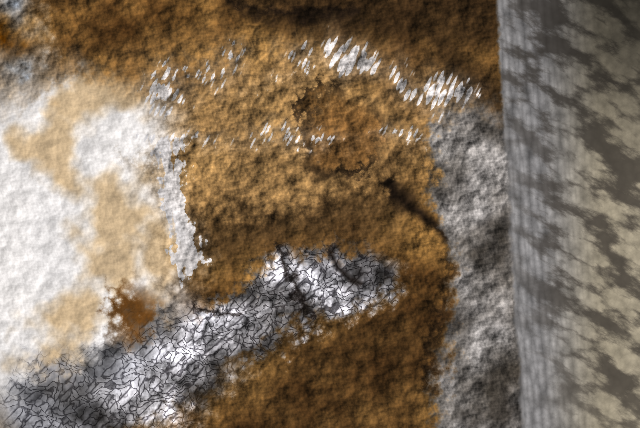
A Shadertoy shader for this texture:

```glsl
mat2 turn(float a) { return mat2(cos(a), sin(a), -sin(a), cos(a)); }

vec2 hash2(vec2 c) {
  return fract(sin(vec2(dot(c, vec2(127.1, 311.7)), dot(c, vec2(269.5, 183.3)))) * 43758.5);
}

// Distances to the two nearest feature points
vec2 cellular(vec2 p) {
  vec2 cell = floor(p), f = p - cell, d = vec2(8);
  for (int y = -1; y <= 1; y++)
    for (int x = -1; x <= 1; x++) {
      vec2 o = vec2(x, y);
      float r = length(o + hash2(cell + o) - f);
      d = r < d.x ? vec2(r, d.x) : vec2(d.x, min(d.y, r));
    }
  return d;
}

float cells(vec2 p) {
  float sum = 0.0, amp = 0.5;
  for (int i = 0; i < 5; i++, amp *= 0.5) {
    sum += amp * cellular(p).x;
    p = turn(0.7) * p * 2.1 + 3.7;
  }
  return sum;
}

float waves(vec2 p) {
  float sum = 0.0, amp = 0.5;
  for (int i = 0; i < 5; i++, amp *= 0.55) {
    sum += amp * sin(p.x + 1.6 * sin(p.y));
    p = turn(1.1) * p * 1.8 + 1.3;
  }
  return sum;
}

float blob(vec2 p, vec2 center, vec2 radius, float angle, float soft) {
  float d = length(turn(-angle) * (p - center) / radius);
  return 1.0 - smoothstep(1.0 - soft, 1.0 + soft, d);
}

// Soft segment from ends.xy to ends.zw
float tube(vec2 p, vec4 ends, float radius, float soft) {
  vec2 a = p - ends.xy, b = ends.zw - ends.xy;
  float d = length(a - b * clamp(dot(a, b) / dot(b, b), 0.0, 1.0));
  return 1.0 - smoothstep(radius - soft, radius + soft, d);
}

// Elongated chips, denser where coverage is high
float chisel(vec2 p, float lean, vec2 scale, float coverage) {
  float d = cellular(turn(lean) * p * scale).x;
  return smoothstep(-0.1, 0.15, coverage * 0.75 - d) * smoothstep(0.1, 0.4, coverage);
}

vec3 wallColor(vec2 p, float grain) {
  float streak = cellular(turn(-0.08) * p * vec2(75, 13)).x;
  float stain = cells(turn(0.5) * p * vec2(9, 20));
  float zone = max(blob(p, vec2(1.43, 0.38), vec2(0.2, 0.48), 0.15, 0.5),
    blob(p, vec2(1.33, 0.85), vec2(0.2, 0.25), 0.3, 0.5));
  vec3 c = mix(vec3(0.59, 0.58, 0.58), vec3(0.62, 0.58, 0.5), smoothstep(1.25, 1.42, p.x));
  c *= 1.22 - 0.4 * streak * smoothstep(1.5, 1.2, p.x) - 0.45 * grain;
  c = mix(c, vec3(0.24, 0.22, 0.2), 0.75 * zone * smoothstep(0.33, 0.58, stain));
  return c * (1.0 - 0.65 * smoothstep(0.5, 1.05, p.y) * smoothstep(1.15, 1.5, p.x));
}

void mainImage(out vec4 fragColor, in vec2 fragCoord) {
  vec2 p = fragCoord / iResolution.y;

  // Relief lit from the left, and a ragged domain for borders
  float height = cells(p * 9.0), grain = cells(p * 33.0);
  float relief = height - cells((p + vec2(-0.004, 0.003)) * 9.0);
  float patches = waves(p * 19.0);
  vec2 q = p + 0.028 * vec2(waves(p * 13.0), waves(p.yx * 15.0 + 4.0));
  q += (grain - 0.45) * vec2(0.08, -0.07);

  // Ochre rock with a pale middle and dark shelves
  float tone = 0.5 + 0.5 * waves(p * 11.0 + 2.0) - 1.2 * (height - 0.4);
  vec3 color = mix(vec3(0.27, 0.18, 0.09), vec3(0.53, 0.39, 0.21), clamp(tone, 0.0, 1.0));
  float pale = blob(q, vec2(0.6, 0.67), vec2(0.44, 0.22), 0.05, 0.5);
  color = mix(color, vec3(0.62, 0.49, 0.32), 0.7 * pale);
  float shade = blob(q, vec2(0.9, 1), vec2(0.42, 0.1), -0.12, 0.4);
  shade = max(shade, tube(q, vec4(1, 0.93, 1.15, 0.76), 0.05, 0.05));
  shade = max(shade, 0.7 * tube(q, vec4(0.47, 0.43, 0.92, 0.53), 0.05, 0.05));
  shade = max(shade, 0.45 * blob(q, vec2(0.82, 0.1), vec2(0.3, 0.24), 0.3, 0.5));
  color = mix(color, vec3(0.18, 0.13, 0.08), 0.8 * shade);

  // Bright lime surface with a rusty patch
  float lime = max(blob(q, vec2(0.06, 0.4), vec2(0.35, 0.41), 0.1, 0.25),
    blob(q, vec2(0.17, 0.7), vec2(0.22, 0.11), 0.0, 0.4));
  float warm = smoothstep(0.0, 0.8, waves(p * 14.0 + 5.0) + 1.6 * p.x - 0.1);
  color = mix(color, mix(vec3(0.95, 0.94, 0.94), vec3(0.82, 0.72, 0.58), warm), 0.93 * lime);
  float rust = blob(q, vec2(0.3, 0.26), vec2(0.045, 0.065), -0.4, 0.5);
  color = mix(color, vec3(0.42, 0.27, 0.12), rust);
  float corner = blob(q, vec2(0.02, 0.93), vec2(0.08, 0.14), 0.0, 0.6);
  color = mix(color, vec3(0.5, 0.48, 0.46), corner * (0.6 + patches));

  // Crackled grey crust rising to the right
  float crust = tube(q, vec4(0.15, 0.03, 0.44, 0.17), 0.12, 0.05);
  crust = max(crust, tube(q, vec4(0.5, 0.21, 0.67, 0.32), 0.08, 0.025));
  crust = max(crust, tube(q, vec4(0.68, 0.32, 0.85, 0.36), 0.065, 0.025));
  vec2 crack = cellular((p + 0.02 * waves(p * 40.0)) * vec2(48, 60));
  float plate = smoothstep(-0.05, 0.3, crack.y - crack.x);
  vec3 crustColor = mix(vec3(0.26, 0.26, 0.29), vec3(0.7, 0.7, 0.73), plate);
  color = mix(color, crustColor * (0.86 + 0.6 * patches), 0.9 * crust);

  // Round hollow and deep fissures
  float hollow = length((q - vec2(0.79, 0.69)) / vec2(0.095, 0.1));
  color = mix(color, vec3(0.38, 0.25, 0.12), 0.6 * smoothstep(1.2, 0.7, hollow));
  float fissure = 0.6 * smoothstep(0.2, 0.02, abs(hollow - 1.0)) * (0.6 + patches);
  fissure = max(fissure, tube(q, vec4(0.93, 0.55, 1.04, 0.43), 0.018, 0.018));
  fissure = max(fissure, 0.7 * tube(q, vec4(1.05, 0.43, 1.02, 0.08), 0.012, 0.02));
  fissure = max(fissure, tube(q, vec4(0.67, 0.41, 0.72, 0.27), 0.008, 0.01));
  fissure = max(fissure, tube(q, vec4(0.78, 0.41, 0.84, 0.35), 0.007, 0.01));
  fissure = max(fissure, tube(q, vec4(0.45, 0.29, 0.57, 0.27), 0.006, 0.01));
  fissure = max(fissure, tube(q, vec4(0.55, 0.99, 0.82, 0.96), 0.01, 0.02));
  color = mix(color, vec3(0.08, 0.06, 0.05), 0.85 * clamp(fissure, 0.0, 1.0));

  // Pale tool marks in bands and a hanging streak
  float band = tube(q, vec4(0.37, 0.78, 0.76, 0.88), 0.03, 0.06);
  band = max(band, tube(q, vec4(0.78, 0.87, 1.1, 0.76), 0.025, 0.055));
  band = max(band, 0.85 * tube(q, vec4(0.3, 0.68, 0.98, 0.69), 0.01, 0.04));
  band *= clamp(0.75 + patches, 0.0, 1.1);
  float streak = tube(q, vec4(0.39, 0.66, 0.42, 0.39), 0.03, 0.025);
  float marks = max(chisel(p, 0.45, vec2(85, 20), band), chisel(p, -0.08, vec2(75, 9), 1.2 * streak));
  color = mix(color, vec3(0.8, 0.79, 0.8), max(0.85 * marks, 0.3 * band));

  // Grey pillar
  float pillar = smoothstep(-0.02, 0.02, q.x - 1.04 - 0.025 * sin(p.y * 9.0 - 1.0));
  pillar *= smoothstep(0.77, 0.7, q.y);
  float ash = clamp(0.4 + 0.5 * p.y + 0.7 * patches, 0.0, 1.0);
  color = mix(color, mix(vec3(0.22, 0.21, 0.2), vec3(0.58, 0.57, 0.57), ash), 0.9 * pillar);

  // Rough lighting, smooth wall and dim corners
  color *= 1.0 + relief * mix(5.0, 1.5, lime) + (0.43 - grain) * mix(1.1, 0.3, lime);
  float wall = smoothstep(-0.006, 0.006, mix(p.x, q.x, 0.2) - mix(1.22, 1.16, p.y));
  color = mix(color, wallColor(p, grain), wall);
  color *= 1.0 - 0.4 * smoothstep(0.22, -0.05, p.y) * smoothstep(0.35, 0.0, p.x);
  fragColor = vec4(clamp(color, 0.0, 1.0), 1);
}
```
